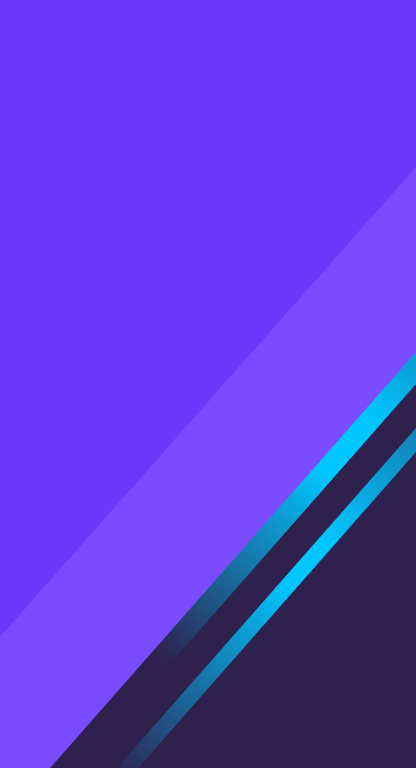
This background is drawn by a WebGL 1 fragment shader. Its source:

```glsl
precision highp float;

uniform vec2 u_resolution;

#define VIOLET vec3(0.416, 0.220, 0.992)
#define LILAC vec3(0.482, 0.294, 1.0)
#define NAVY vec3(0.180, 0.130, 0.306)
#define CYAN vec3(0.0, 0.776, 1.0)
#define BAND_SLOPE 1.1295
#define STRIPE_SLOPE 1.137
#define BAND_TOP 0.7826
#define PANEL_TOP 0.5417
#define WIDE_STRIPE_BOTTOM 0.5
#define THIN_STRIPE vec2(0.4427, 0.4115)
// Distances along the diagonal: fade start, full, full end, fade end
#define WIDE_GLOW vec4(0.245, 0.570, 0.660, 1.05)
#define THIN_GLOW vec4(0.085, 0.430, 0.505, 0.95)

// Smooth coverage below a diagonal that meets the right side at a given height
float below(vec2 p, float slope, float height) {
  float aspect = u_resolution.x / u_resolution.y;
  float rise = height + slope * (p.x - aspect) - p.y;
  float distanceToEdge = rise * inversesqrt(1.0 + slope * slope);
  return clamp(distanceToEdge * u_resolution.y + 0.5, 0.0, 1.0);
}

// Linear fade in, plateau, linear fade out
float glow(float t, vec4 stops) {
  float fadeIn = (t - stops.x) / (stops.y - stops.x);
  float fadeOut = (stops.w - t) / (stops.w - stops.z);
  return clamp(min(fadeIn, fadeOut), 0.0, 1.0);
}

void main() {
  vec2 p = gl_FragCoord.xy / u_resolution.y;
  float along = dot(p, normalize(vec2(1.0, STRIPE_SLOPE)));

  // Dark panel with two glowing stripes
  float wide = 1.0 - below(p, STRIPE_SLOPE, WIDE_STRIPE_BOTTOM);
  float thin = below(p, STRIPE_SLOPE, THIN_STRIPE.x)
             - below(p, STRIPE_SLOPE, THIN_STRIPE.y);
  float light = wide * glow(along, WIDE_GLOW) + thin * glow(along, THIN_GLOW);
  vec3 panel = mix(NAVY, CYAN, light);

  // Layers from back to front
  vec3 color = mix(VIOLET, LILAC, below(p, BAND_SLOPE, BAND_TOP));
  color = mix(color, panel, below(p, STRIPE_SLOPE, PANEL_TOP));
  gl_FragColor = vec4(color, 1.0);
}
```
